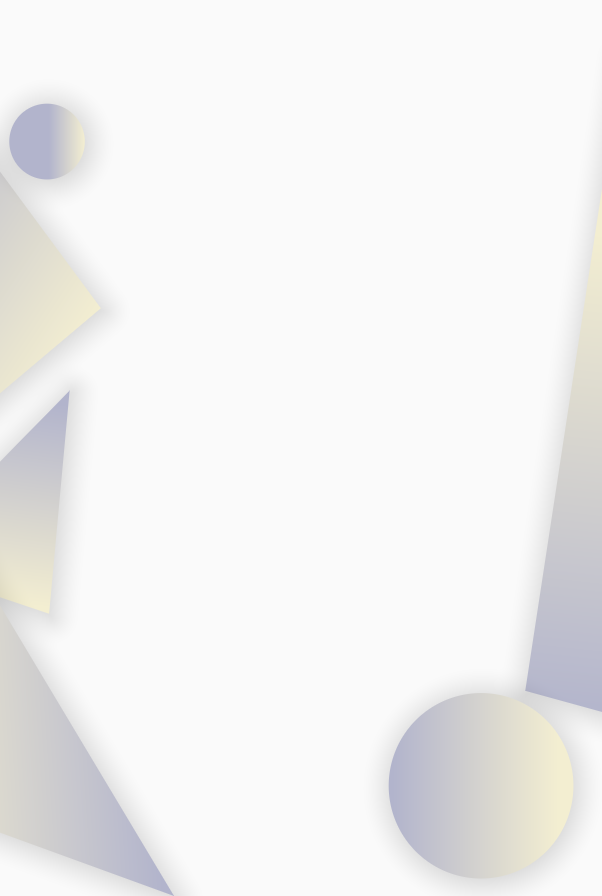
Reproduce this background procedurally as a WebGL 1 fragment shader.

```glsl
precision highp float;
// Pale paper with cut-out triangles and discs along its left and right sides.
// Each shape is a signed distance that gives a smooth edge and a soft shadow,
// filled with a linear gradient from lavender to cream.

uniform vec2 u_resolution;

#define ASPECT 0.6745
#define PAPER vec3(0.982)
#define LAVENDER vec3(0.698, 0.706, 0.800)
#define CREAM vec3(0.953, 0.933, 0.820)
#define SHADOW_BLUR 0.036
#define SHADOW_STRENGTH 0.20
#define SHADOW_SHIFT vec2(0.002, -0.003)

float discDistance(vec2 p, vec2 center, float radius) {
  return length(p - center) - radius;
}

float cross2(vec2 a, vec2 b) {
  return a.x * b.y - a.y * b.x;
}

float segmentDistance(vec2 p, vec2 a, vec2 b) {
  vec2 edge = b - a;
  float along = clamp(dot(p - a, edge) / dot(edge, edge), 0.0, 1.0);
  return length(p - a - edge * along);
}

// Signed distance to a triangle of either winding, negative inside
float triangleDistance(vec2 p, vec2 a, vec2 b, vec2 c) {
  float winding = sign(cross2(b - a, c - a));
  float inside = min(min(cross2(b - a, p - a) * winding,
                         cross2(c - b, p - b) * winding),
                     cross2(a - c, p - c) * winding);
  float d = min(min(segmentDistance(p, a, b), segmentDistance(p, b, c)),
                segmentDistance(p, c, a));
  return inside > 0.0 ? -d : d;
}

// Lavender at one point, cream at the other
vec3 gradient(vec2 p, vec2 start, vec2 end) {
  vec2 axis = end - start;
  return mix(LAVENDER, CREAM, clamp(dot(p - start, axis) / dot(axis, axis), 0.0, 1.0));
}

// Lay one shape with its shadow over the colour so far
vec3 layer(vec3 below, vec3 fill, float d, float shadowD) {
  float shadow = 1.0 - smoothstep(-SHADOW_BLUR, SHADOW_BLUR, shadowD);
  float pixel = 1.0 / u_resolution.y;
  float cover = clamp(0.5 - d / pixel, 0.0, 1.0);
  return mix(below * (1.0 - SHADOW_STRENGTH * shadow), fill, cover);
}

vec3 addTriangle(vec3 below, vec2 p, vec2 a, vec2 b, vec2 c, vec2 start, vec2 end) {
  return layer(below, gradient(p, start, end), triangleDistance(p, a, b, c),
               triangleDistance(p - SHADOW_SHIFT, a, b, c));
}

vec3 addDisc(vec3 below, vec2 p, vec2 center, float radius, vec2 start, vec2 end) {
  return layer(below, gradient(p, start, end), discDistance(p, center, radius),
               discDistance(p - SHADOW_SHIFT, center, radius));
}

void main() {
  // Height runs from 0 to 1, width from 0 to ASPECT
  vec2 p = gl_FragCoord.xy / u_resolution * vec2(ASPECT, 1.0);
  vec3 color = PAPER;

  // Left side, top to bottom
  color = addTriangle(color, p, vec2(-0.113, 0.961), vec2(0.113, 0.656), vec2(-0.113, 0.466),
                      vec2(-0.144, 0.828), vec2(0.113, 0.656));
  color = addTriangle(color, p, vec2(0.078, 0.564), vec2(0.055, 0.315), vec2(-0.112, 0.371),
                      vec2(0.060, 0.550), vec2(0.030, 0.325));
  color = addTriangle(color, p, vec2(-0.078, 0.454), vec2(0.195, 0.0), vec2(-0.078, 0.099),
                      vec2(0.180, 0.050), vec2(-0.100, 0.030));
  color = addDisc(color, p, vec2(0.0527, 0.842), 0.0423,
                  vec2(0.055, 0.842), vec2(0.095, 0.842));

  // Right side: tall wedge, then the large disc in front
  color = addTriangle(color, p, vec2(0.697, 0.936), vec2(0.5885, 0.229), vec2(0.760, 0.182),
                      vec2(0.610, 0.200), vec2(0.670, 0.740));
  color = addDisc(color, p, vec2(0.539, 0.123), 0.1035,
                  vec2(0.440, 0.123), vec2(0.625, 0.123));

  gl_FragColor = vec4(color, 1.0);
}
```
